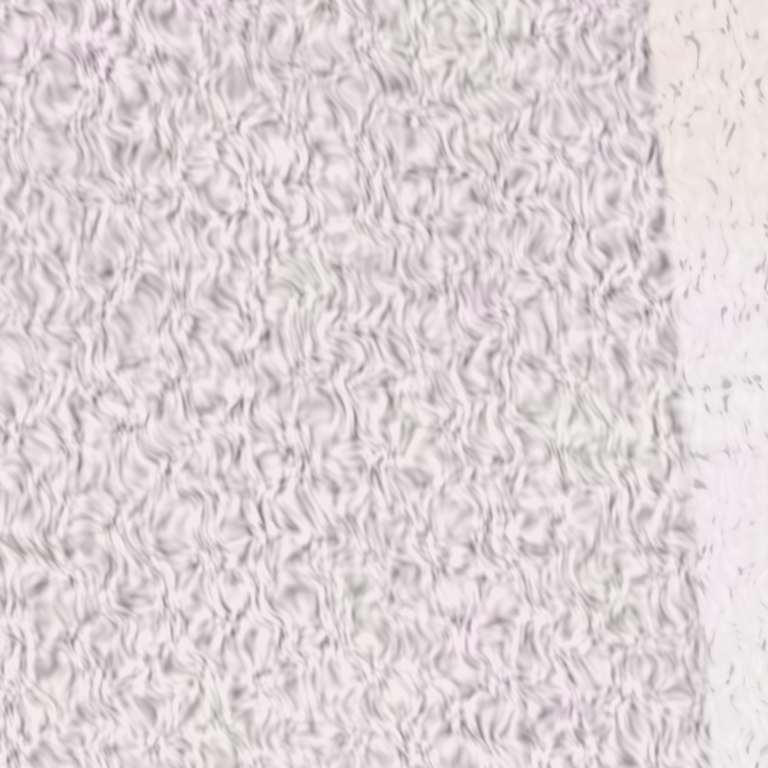
Give the GLSL for this texture, as a WebGL 1 fragment shader.

```glsl
precision highp float;
// Rough pale plaster: short, wavy, mostly upright grooves lit from one side,
// bordered on the right by a smoother, brighter strip with sparse flecks.
// Grooves are stretched gradient noise in a warped domain, shaded as relief.
uniform vec2 u_resolution;

vec2 hashGradient(vec2 cell) {
  float angle = 6.2832 * fract(sin(dot(cell, vec2(127.1, 311.7))) * 43758.5453);
  return vec2(cos(angle), sin(angle));
}

float gradientNoise(vec2 p) {
  vec2 i = floor(p), f = fract(p);
  vec2 u = f * f * f * (f * (f * 6.0 - 15.0) + 10.0);
  vec2 e = vec2(1.0, 0.0);
  float low = mix(dot(hashGradient(i), f),
                  dot(hashGradient(i + e), f - e), u.x);
  float high = mix(dot(hashGradient(i + e.yx), f - e.yx),
                   dot(hashGradient(i + 1.0), f - 1.0), u.x);
  return mix(low, high, u.y);
}

// Groove depth: positive inside a groove, negative on a ridge
float grooveDepth(vec2 p) {
  vec2 warp = vec2(gradientNoise(p * 19.0 + 3.7), gradientNoise(p * 17.0 + 41.3));
  p += 0.022 * warp;
  p.x += 0.04 * p.y;
  float broad = gradientNoise(p * vec2(72.0, 33.0));
  vec2 turned = vec2(p.x + 0.3 * p.y, p.y - 0.2 * p.x);
  float fine = gradientNoise(turned * vec2(122.0, 68.0) + 17.4);
  return broad + 0.6 * fine;
}

void main() {
  vec2 p = gl_FragCoord.xy / u_resolution;

  // Relief: depth plus the slope towards the light
  vec2 lightStep = vec2(0.0022, -0.0016);
  float depth = grooveDepth(p);
  float slope = grooveDepth(p - lightStep) - grooveDepth(p + lightStep);
  float roughness = 1.0 + 0.35 * gradientNoise(p * 7.0 + 9.2);
  float relief = (3.1 * depth + 1.5 * slope) * roughness;

  // Wall: ridges saturate softly, grooves fall off faster
  float tone = 0.874 - 0.075 * relief - 0.012 * relief * relief;
  tone += 0.025 * gradientNoise(p * 4.0 + 5.1) + 0.02 * (0.5 - p.y);
  tone = clamp(tone, 0.54, 0.955);
  vec3 wall = tone + vec3(0.0, -0.036, -0.024);

  // Strip: warm at the top, cool below, with only the deepest grooves left
  vec3 strip = mix(vec3(0.935, 0.912, 0.922), vec3(0.935, 0.892, 0.878),
                   smoothstep(0.6, 0.85, p.y));
  strip -= 0.14 * smoothstep(0.8, 2.4, relief) + 0.012 * relief;

  // Slanted border with a wavering edge and a faint shade beside it
  float border = 0.93 - 0.085 * p.y + 0.012 * gradientNoise(p * vec2(9.0, 16.0));
  float fromBorder = p.x - border;
  wall -= 0.05 * smoothstep(-0.025, -0.002, fromBorder);
  vec3 color = mix(wall, strip, smoothstep(-0.007, 0.007, fromBorder));

  // Slow drift between pinkish and greenish grey
  float tint = gradientNoise(p * 6.0 + 23.8) + 0.5 * gradientNoise(p * 15.0 + 61.5);
  color += tint * vec3(0.016, -0.016, 0.008);

  gl_FragColor = vec4(clamp(color, 0.0, 1.0), 1.0);
}
```
